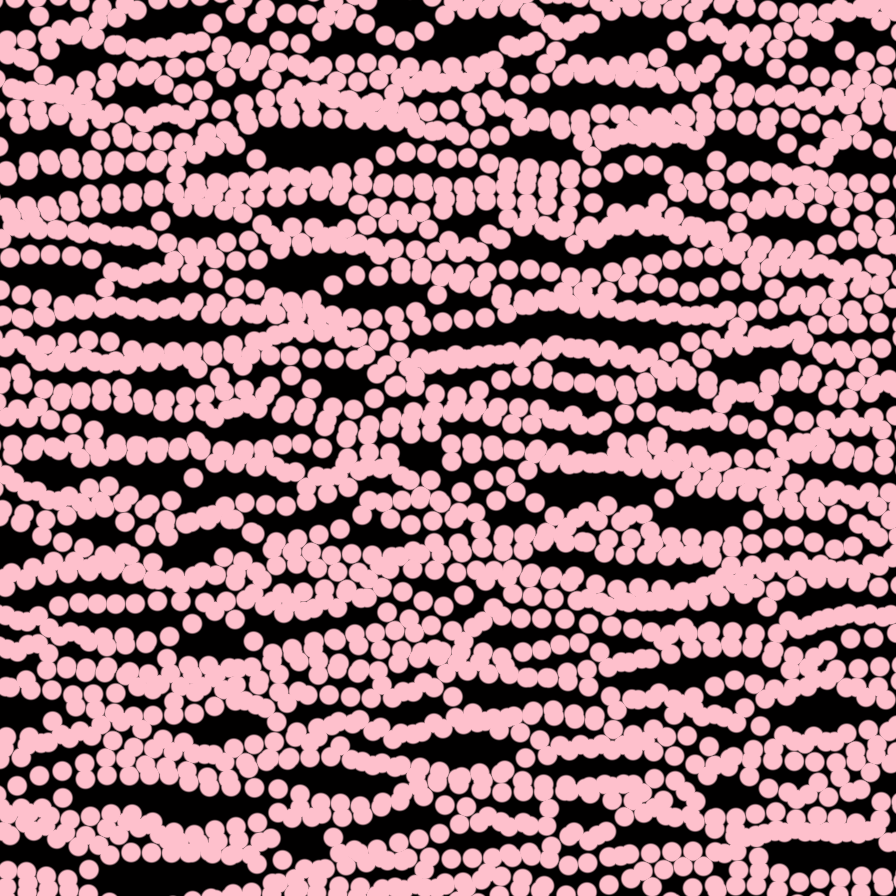
A three.js fragment shader for this pattern:

```glsl
varying vec2 vUv;

float hash(vec2 p) {
  return fract(sin(dot(p, vec2(127.1, 311.7))) * 43758.5453);
}

// Smooth wander along one strand, from -1 to 1
float wander(float x, float row) {
  float knot = floor(x);
  float blend = smoothstep(0.0, 1.0, x - knot);
  float a = hash(vec2(knot, row));
  float b = hash(vec2(knot + 1.0, row));
  return mix(a, b, blend) * 2.0 - 1.0;
}

// Distance to the nearest bead centre among the neighbouring strands
float beadDistance(vec2 p) {
  vec2 pitch = vec2(1.0 / 43.0, 1.0 / 49.0);
  float nearest = 1.0;
  for (int j = -2; j <= 2; j++) {
    float row = floor(p.y / pitch.y) + float(j);
    float phase = hash(vec2(row, 71.3));
    float column = floor(p.x / pitch.x - phase);
    for (int i = -1; i <= 1; i++) {
      vec2 id = vec2(column + float(i), row);
      vec2 jitter = vec2(hash(id + 17.7), hash(id + 43.1)) - 0.5;
      vec2 bead = (id + 0.5 + vec2(phase, 0.0)) * pitch;
      float along = bead.x * 16.0 + phase * 9.0;
      bead += vec2(0.005, 0.026) * vec2(wander(along * 0.7, row + 0.37), wander(along, row));
      bead += jitter * vec2(0.001, 0.003);
      nearest = min(nearest, distance(p, bead));
    }
  }
  return nearest;
}

void main() {
  vec3 black = vec3(0.005, 0.0, 0.0);
  vec3 pink = vec3(0.995, 0.752, 0.799);

  float radius = 0.0109;
  float softness = 0.0014;
  float cover = 1.0 - smoothstep(radius - softness, radius + softness, beadDistance(vUv));

  gl_FragColor = vec4(mix(black, pink, cover), 1.0);
}
```
